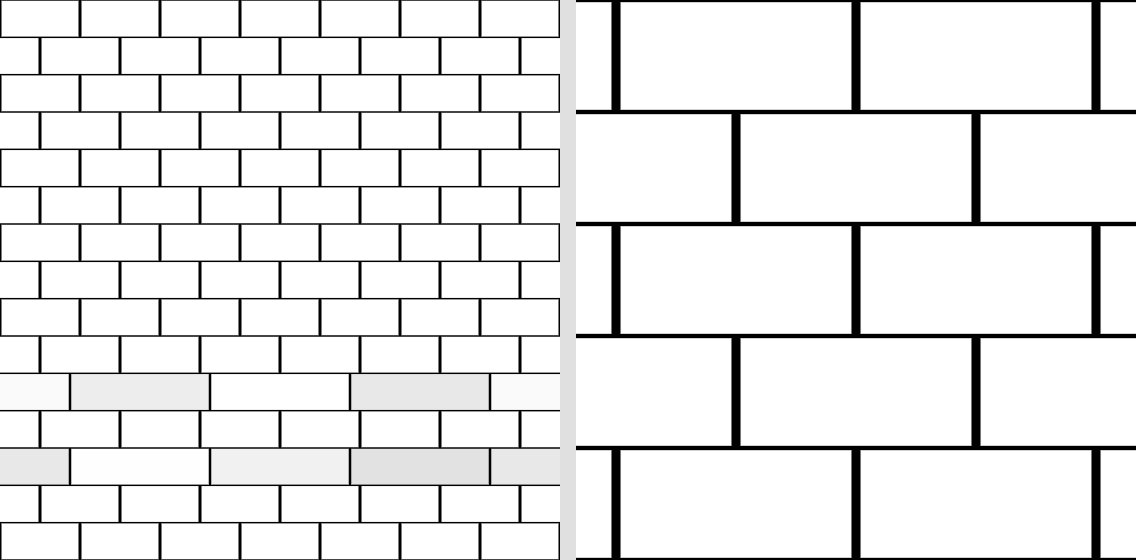
Left, the full canvas; right, a detail of the centre.
A WebGL 1 fragment shader for this pattern:

```glsl
precision highp float;
// Running-bond brick wall: white bricks with black joints, thicker upright than level.
// Courses are found with floor, joints with fract distances; two courses hold
// longer bricks, each tinted with its own pale grey.

uniform vec2 u_resolution;

#define COURSES 15.0
#define BRICKS 7.0
#define LONG_BRICKS 4.0
#define BED_WIDTH 0.0026
#define JOINT_WIDTH 0.0054
#define LONG_JOINT_WIDTH 0.0045
#define LOWER_LONG_COURSE 2.0
#define UPPER_LONG_COURSE 4.0
#define LOWER_SHADES vec4(0.908, 0.996, 0.945, 0.886)
#define UPPER_SHADES vec4(0.980, 0.929, 1.000, 0.910)
#define JOINT_COLOUR vec3(0.0)

// 1.0 when two whole numbers are equal, else 0.0
float same(float a, float b) {
    return 1.0 - step(0.5, abs(a - b));
}

// Distance from a cell coordinate to the nearest whole number
float edgeDistance(float t) {
    return abs(fract(t + 0.5) - 0.5);
}

// Antialiased coverage of a line
float lineCoverage(float dist, float width, float pixel) {
    return clamp((0.5 * width - dist) / pixel + 0.5, 0.0, 1.0);
}

// Picks one of four shades, wrapping around the canvas
float pickShade(vec4 shades, float index) {
    vec4 offset = abs(vec4(0.0, 1.0, 2.0, 3.0) - mod(index, 4.0));
    return dot(shades, 1.0 - step(0.5, offset));
}

void main() {
    vec2 uv = gl_FragCoord.xy / u_resolution;
    vec2 pixel = 1.0 / u_resolution;

    // Course layout
    float course = floor(uv.y * COURSES);
    float lowerLong = same(course, LOWER_LONG_COURSE);
    float upperLong = same(course, UPPER_LONG_COURSE);
    float isLong = lowerLong + upperLong;
    float count = mix(BRICKS, LONG_BRICKS, isLong);
    float shift = 0.5 * max(mod(course, 2.0), isLong);
    float along = uv.x * count + shift;

    // Brick shade
    float brick = floor(along);
    float shade = 1.0;
    shade = mix(shade, pickShade(LOWER_SHADES, brick), lowerLong);
    shade = mix(shade, pickShade(UPPER_SHADES, brick), upperLong);

    // Joints
    float jointWidth = mix(JOINT_WIDTH, LONG_JOINT_WIDTH, isLong);
    float upright = lineCoverage(edgeDistance(along) / count, jointWidth, pixel.x);
    float bed = lineCoverage(edgeDistance(uv.y * COURSES) / COURSES, BED_WIDTH, pixel.y);

    gl_FragColor = vec4(mix(vec3(shade), JOINT_COLOUR, max(upright, bed)), 1.0);
}
```
